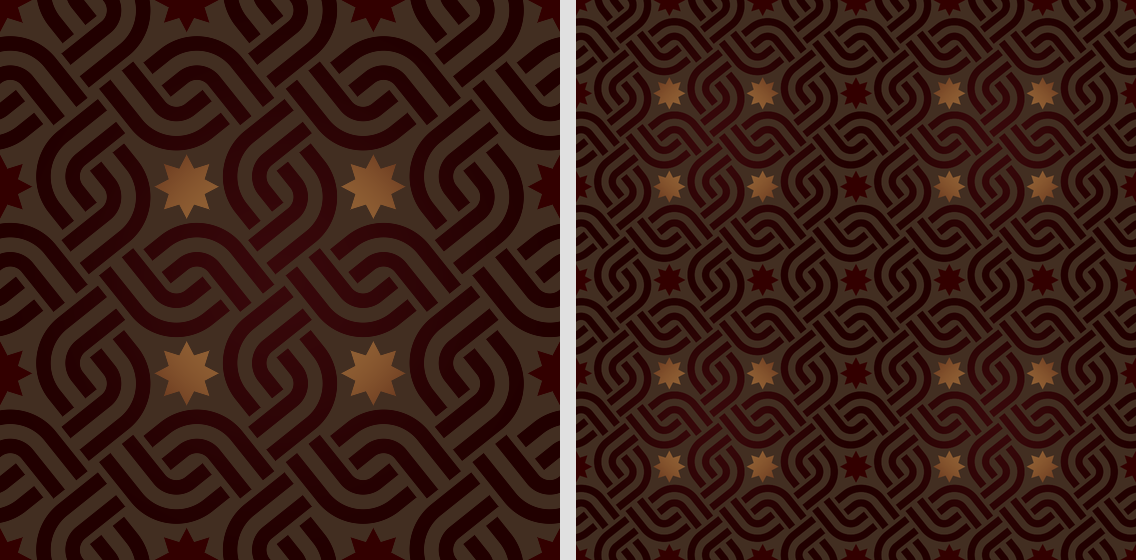
Left: one tile. Right: repeated 2 by 2.
This pattern is drawn by a WebGL 1 fragment shader. Its source:

```glsl
precision highp float;
// Interlaced double-line bands with eight-pointed stars, lit from the centre.

uniform vec2 u_resolution;

const float PI = 3.14159265;
const float REPEATS = 3.0;
const vec3 GROUND = vec3(0.26, 0.18, 0.13);
const vec3 BAND_INNER = vec3(0.215, 0.03, 0.04);
const vec3 BAND_OUTER = vec3(0.13, 0.0, 0.0);
const vec3 STAR_INNER = vec3(0.56, 0.37, 0.20);
const vec3 STAR_OUTER = vec3(0.20, 0.0, 0.0);

float coverage(float dist, float pixel) {
  return 1.0 - smoothstep(-0.5 * pixel, 0.5 * pixel, dist);
}

// Two parallel lines bent round a corner at the origin, with square ends.
float bentPair(vec2 q, float bend, float spacing, float lineWidth, vec2 arms) {
  vec2 e = bend - q;
  float offset = length(max(e, 0.0)) + min(max(e.x, e.y), 0.0) - bend;
  float lines = abs(abs(offset) - 0.5 * spacing) - 0.5 * lineWidth;
  return max(lines, max(q.x - arms.x, q.y - arms.y));
}

// Four quarter turns of one bent pair, each wrapped about its own middle.
float weave(vec2 p) {
  // Integer shear-free turn: one cell spans the lattice vector (5, -4).
  mat2 toLattice = mat2(5.0, -4.0, 4.0, 5.0);
  vec2 middle = vec2(1.125, 0.625);
  vec2 g = vec2(middle.x - 3.0, -1.0 - middle.y);
  vec2 anchor = vec2(5.0 * g.x - 4.0 * g.y, 4.0 * g.x + 5.0 * g.y) / 41.0;
  float dist = 1e3;
  for (int turn = 0; turn < 4; turn++) {
    vec2 h = toLattice * (fract(p - anchor + 0.5) - 0.5);
    vec2 q = middle + vec2(h.x, -h.y);
    dist = min(dist, bentPair(q, 1.25, 1.0, 0.5, vec2(3.0, 2.0)));
    p = vec2(-p.y, p.x);
  }
  return dist / sqrt(41.0);
}

float star(vec2 p, float points, float tipRadius, float notchRadius) {
  float halfStep = PI / points;
  float a = abs(mod(atan(p.y, p.x) + halfStep, 2.0 * halfStep) - halfStep);
  vec2 tip = vec2(tipRadius, 0.0);
  vec2 side = notchRadius * vec2(cos(halfStep), sin(halfStep)) - tip;
  vec2 folded = length(p) * vec2(cos(a), sin(a));
  return dot(folded - tip, normalize(vec2(side.y, -side.x)));
}

void main() {
  vec2 uv = gl_FragCoord.xy / u_resolution;
  vec2 cell = uv * REPEATS;
  float pixel = REPEATS / min(u_resolution.x, u_resolution.y);
  float radius = length(uv - 0.5);

  // Colours fade outwards from the middle of the canvas.
  vec3 bandColor = mix(BAND_INNER, BAND_OUTER, smoothstep(0.0, 0.55, radius));
  vec3 starColor = mix(STAR_INNER, STAR_OUTER, smoothstep(0.17, 0.48, radius));

  // Bands whirl round cell centres, stars sit on cell corners.
  float bands = weave(cell - 0.5);
  float stars = star(fract(cell + 0.5) - 0.5, 8.0, 0.172, 0.104);

  vec3 color = mix(GROUND, bandColor, coverage(bands, pixel));
  color = mix(color, starColor, coverage(stars, pixel));
  gl_FragColor = vec4(color, 1.0);
}
```
